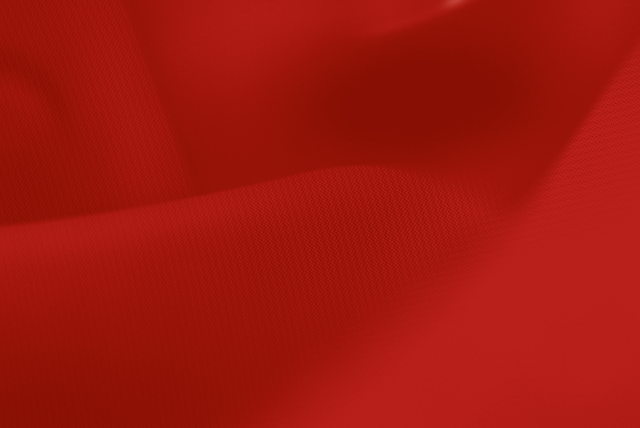
A Shadertoy shader for this texture:

```glsl
// Draped red cloth: soft folds layered from back to front.
// Each fold has a curved boundary and a tone built from soft glows;
// a fine knit and faint ribs follow the cloth over the tone ramp.

const vec3 DEEP_RED = vec3(0.53, 0.06, 0.01);
const vec3 MID_RED = vec3(0.62, 0.08, 0.04);
const vec3 LIGHT_RED = vec3(0.72, 0.12, 0.10);
const vec3 PALE_PINK = vec3(0.80, 0.32, 0.28);
const float CONTRAST = 1.38;
const float BRIGHTNESS = 0.46;
const float KNIT_PERIOD = 0.0092;
const float KNIT_DEPTH = 0.36;
const float RIB_PERIOD = 0.0165;
const float RIB_DEPTH = 0.09;
const float MOTTLE_DEPTH = 0.05;
const float GRAIN_DEPTH = 0.07;
const float TAU = 6.28318;

vec2 hashGradient(vec2 cell) {
    vec2 h = vec2(dot(cell, vec2(127.1, 311.7)), dot(cell, vec2(269.5, 183.3)));
    return fract(sin(h) * 43758.5) * 2.0 - 1.0;
}

float gradientNoise(vec2 p) {
    vec2 i = floor(p), f = fract(p), e = vec2(0.0, 1.0);
    vec2 u = f * f * f * (f * (f * 6.0 - 15.0) + 10.0);
    float low = mix(dot(hashGradient(i), f), dot(hashGradient(i + e.yx), f - e.yx), u.x);
    float high = mix(dot(hashGradient(i + e), f - e), dot(hashGradient(i + 1.0), f - 1.0), u.x);
    return mix(low, high, u.y);
}

// Gaussian spot, turned by an angle.
float glow(vec2 p, vec2 centre, vec2 radius, float angle) {
    float c = cos(angle), s = sin(angle);
    vec2 d = p - centre;
    d = vec2(c * d.x + s * d.y, c * d.y - s * d.x) / radius;
    return exp(-dot(d, d));
}

float softStep(float d, float width) { return smoothstep(-width, width, d); }

// Fold boundaries.
float frontRidge(float x) {
    float bend = max(x - 0.7, 0.0);
    return 0.472 + 0.105 * x + 0.10 * x * x - 0.9 * bend * bend;
}

float leftEdge(float y) { return 0.455 - 0.37 * (y - 0.56); }

float rightEdge(float y) {
    float low = 0.5 * (0.48 - y + sqrt((y - 0.48) * (y - 0.48) + 0.004));
    return 1.24 + 0.66 * (y - 0.52) - 0.55 * low;
}

float topRidge(float x) {
    float rise = max(x - 0.86, 0.0);
    return 0.917 + 0.22 * rise + 0.5 * rise * rise;
}

// Tones of the separate folds, from 0 (deep) to 1 (light).
float backTone(vec2 p) {
    float t = 0.41 + 0.34 * glow(p, vec2(0.55, 0.92), vec2(0.22, 0.24), 0.3);
    t -= 0.36 * glow(p, vec2(0.96, 0.77), vec2(0.34, 0.13), 0.1);
    t += 0.28 * glow(p, vec2(1.40, 0.98), vec2(0.14, 0.24), -0.4);
    t += 0.14 * glow(p, vec2(1.12, 0.57), vec2(0.22, 0.08), 0.4);
    t -= 0.12 * exp(-max(p.x - leftEdge(p.y), 0.0) / 0.05);
    float d = p.y - topRidge(p.x);
    float along = smoothstep(0.78, 0.92, p.x) * (1.0 - smoothstep(1.08, 1.25, p.x));
    t += along * (0.22 * softStep(d, 0.016) + 0.12 * exp(-d * d / 0.0003));
    return t + 0.18 * glow(p, vec2(0.76, 0.98), vec2(0.18, 0.07), 0.0);
}

float leftTone(vec2 p) {
    float t = 0.46 + 0.17 * glow(p, vec2(0.30, 0.74), vec2(0.09, 0.34), 0.3);
    float arc = length((p - vec2(0.0, 0.60)) / vec2(0.155, 0.235)) - 1.0;
    float reach = smoothstep(0.62, 0.80, p.y);
    t += reach * (0.08 * exp(-pow((arc + 0.2) / 0.2, 2.0)) - 0.17 * exp(-pow((arc - 0.08) / 0.17, 2.0)));
    t -= 0.14 * glow(p, vec2(0.0, 0.57), vec2(0.20, 0.12), 0.0);
    return t - 0.10 * exp(-max(p.y - frontRidge(p.x), 0.0) / 0.035);
}

float frontTone(vec2 p) {
    float below = max(frontRidge(p.x) - p.y, 0.0);
    float t = 0.51 + 0.20 * exp(-pow((below - 0.035) / 0.06, 2.0)) * (1.0 - 0.6 * smoothstep(0.4, 1.0, p.x));
    t += 0.12 * glow(p, vec2(0.05, 0.36), vec2(0.35, 0.13), 0.1);
    t -= 0.27 * glow(p, vec2(0.10, 0.0), vec2(0.60, 0.24), 0.0);
    return t + 0.14 * glow(p, vec2(1.08, 0.48), vec2(0.22, 0.09), 0.7);
}

float rightTone(vec2 p) {
    float t = 0.90 - 0.20 * smoothstep(0.65, 1.0, p.y);
    t += 0.06 * glow(p, vec2(1.30, 0.36), vec2(0.30, 0.10), 0.5);
    return t - 0.12 * glow(p, vec2(1.5, 0.0), vec2(0.4, 0.10), 0.0);
}

// Interlocked stitches with broader ribs across them.
float weave(vec2 thread, float resolved) {
    vec2 stitch = thread * TAU / KNIT_PERIOD;
    float knit = sin(stitch.x + 0.8 * sin(stitch.y * 0.5)) * sin(stitch.y);
    return KNIT_DEPTH * knit * resolved + RIB_DEPTH * sin(thread.x * TAU / RIB_PERIOD);
}

void mainImage(out vec4 fragColor, in vec2 fragCoord) {
    vec2 p = fragCoord / iResolution.y;
    float pixel = 1.0 / iResolution.y;
    // Layer masks: crisp where in focus, broad where blurred.
    float ridgeBlur = 0.004 + 0.005 * (1.0 - smoothstep(0.1, 0.5, p.x)) + 0.08 * smoothstep(0.85, 1.2, p.x);
    float left = softStep(leftEdge(p.y) - p.x, 0.018);
    float front = softStep(frontRidge(p.x) - p.y, ridgeBlur + 0.5 * pixel);
    float right = softStep(p.x - rightEdge(p.y), mix(0.19, 0.022, smoothstep(0.15, 0.68, p.y)));
    float tone = mix(backTone(p), leftTone(p), left);
    tone = mix(mix(tone, frontTone(p), front), rightTone(p), right);
    tone = (tone - 0.5) * CONTRAST + BRIGHTNESS;
    // Upright weave in front fades to a level one on the right.
    float turn = smoothstep(-0.16, 0.04, p.x - rightEdge(p.y));
    float resolved = 1.0 - smoothstep(0.34, 0.6, pixel / KNIT_PERIOD);
    vec2 upright = vec2(p.x + 0.12 * p.y + 0.15 * p.y * p.y, p.y - 0.12 * p.x);
    vec2 level = vec2(p.y - 0.22 * p.x, p.x + 0.2 * p.y);
    float focus = front * (0.25 + 0.75 * glow(p, vec2(0.86, 0.48), vec2(0.42, 0.19), 0.2)) * (1.0 - right);
    focus = max(focus, 0.5 * left * (1.0 - front));
    focus = max(focus, 0.95 * right * glow(p, vec2(1.38, 0.68), vec2(0.14, 0.28), -0.5));
    tone += focus * mix(weave(upright, resolved), weave(level, resolved), turn);
    tone += MOTTLE_DEPTH * gradientNoise(p * vec2(9.0, 7.0)) + GRAIN_DEPTH * gradientNoise(p * 130.0);
    // Tone ramp and the pale glimpse at the top.
    vec3 colour = mix(DEEP_RED, MID_RED, clamp(tone * 2.0, 0.0, 1.0));
    colour = mix(colour, LIGHT_RED, clamp(tone * 2.0 - 1.0, 0.0, 1.1));
    colour = mix(colour, PALE_PINK, 0.7 * glow(p, vec2(1.065, 1.0), vec2(0.028, 0.012), 0.4));
    fragColor = vec4(colour, 1.0);
}
```
